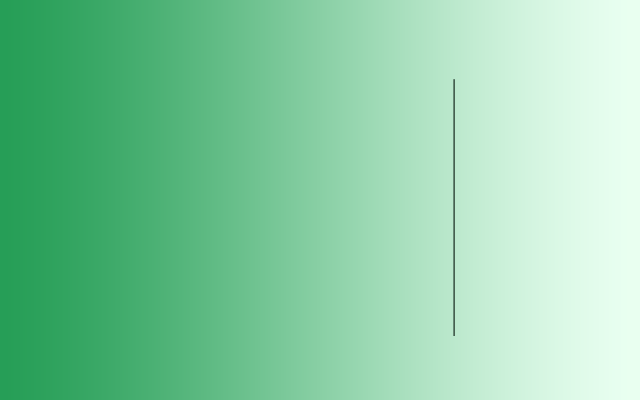
Give the GLSL for this background, as a WebGL 1 fragment shader.

```glsl
precision mediump float;
// Soft green gradient from left to right, with one thin dark upright line.

uniform vec2 u_resolution;

const vec3 DEEP_GREEN = vec3(0.15, 0.62, 0.34);
const vec3 PALE_MINT = vec3(0.912, 1.0, 0.943);
const vec3 LINE_COLOR = vec3(0.06, 0.13, 0.09);
const float LINE_OPACITY = 0.7;

// Line placement as fractions of the canvas
const vec2 LINE_CENTER = vec2(0.7096, 0.481);
const vec2 LINE_HALF_SIZE = vec2(0.0013, 0.321);

// Ramp from 0 to 1 with gently eased ends
float easedRamp(float start, float end, float x) {
    float t = clamp((x - start) / (end - start), 0.0, 1.0);
    return mix(t, smoothstep(0.0, 1.0, t), 0.5);
}

// Share of a pixel-wide span covered by an interval
float spanCoverage(float x, float center, float halfSize, float pixel) {
    float low = max(x - 0.5 * pixel, center - halfSize);
    float high = min(x + 0.5 * pixel, center + halfSize);
    return clamp((high - low) / pixel, 0.0, 1.0);
}

// Antialiased axis-aligned box
float boxCoverage(vec2 p, vec2 center, vec2 halfSize, vec2 pixel) {
    return spanCoverage(p.x, center.x, halfSize.x, pixel.x)
         * spanCoverage(p.y, center.y, halfSize.y, pixel.y);
}

void main() {
    vec2 pixel = 1.0 / u_resolution;
    vec2 uv = gl_FragCoord.xy * pixel;

    // Background
    vec3 color = mix(DEEP_GREEN, PALE_MINT, easedRamp(0.01, 0.98, uv.x));

    // Upright line
    float line = boxCoverage(uv, LINE_CENTER, LINE_HALF_SIZE, pixel);
    color = mix(color, LINE_COLOR, LINE_OPACITY * line);

    gl_FragColor = vec4(color, 1.0);
}
```
